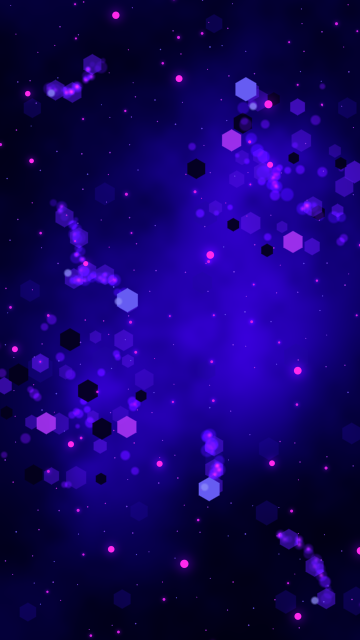
A Shadertoy shader for this background:

```glsl
float hash(vec2 p) {
    return fract(sin(dot(p, vec2(127.1, 311.7))) * 43758.5);
}

vec2 hash2(vec2 p) {
    return vec2(hash(p), hash(p + 17.3));
}

float noise(vec2 p) {
    vec2 i = floor(p), f = fract(p);
    f = f * f * (3.0 - 2.0 * f);
    return mix(mix(hash(i), hash(i + vec2(1, 0)), f.x),
               mix(hash(i + vec2(0, 1)), hash(i + 1.0), f.x), f.y);
}

float fbm(vec2 p) {
    float sum = 0.0, amp = 0.5;
    for (int i = 0; i < 4; i++) {
        sum += amp * noise(p);
        p = p * 2.03 + 7.1;
        amp *= 0.5;
    }
    return sum;
}

float glow(vec2 p, float radius) {
    return exp(-dot(p, p) / (radius * radius));
}

float disc(vec2 p, float radius, float soft) {
    return 1.0 - smoothstep(radius - soft, radius + soft, length(p));
}

// Pointy-top hexagon, sized by its apothem
float hexagon(vec2 p, float apothem) {
    p = abs(p);
    float d = max(p.x, p.x * 0.5 + p.y * 0.866) - apothem;
    float aa = 0.8 / iResolution.x;
    return 1.0 - smoothstep(-aa, aa, d);
}

// Jittered dots on a grid: core in x, halo in y, tint in z
vec3 sparks(vec2 p, float cells, float chance, float radius) {
    vec2 id = floor(p * cells);
    vec2 seed = id + cells * 3.7;
    vec2 d = p - (id + 0.2 + 0.6 * hash2(seed)) / cells;
    float on = step(hash(seed + 5.1), chance);
    float r = radius * (0.55 + 0.45 * hash(seed + 9.4));
    return vec3(on * disc(d, r, 0.0018), on * glow(d, r * 2.2), hash(seed + 2.6));
}

void mainImage(out vec4 fragColor, in vec2 fragCoord) {
    vec2 p = fragCoord / iResolution.x;
    vec2 centres[2] = vec2[2](vec2(0.77, 1.30), vec2(0.22, 0.64));

    // Nebula
    float cloud = smoothstep(0.2, 0.75, fbm(p * 3.2 + 4.0));
    float light = 0.38 * glow(p - centres[0], 0.29) + 0.40 * glow(p - centres[1], 0.30)
                + 0.36 * glow(p - vec2(0.68, 0.82), 0.26) + 0.18 * glow(p - vec2(0.45, 1.0), 0.5);
    float blue = 0.07 + 0.15 * cloud + light * (0.6 + 0.65 * cloud);
    vec3 col = vec3(0.3 * blue * blue, 0.0, blue);

    // Faint distant hexagons
    vec2 id = floor(p * 4.5);
    vec2 centre = (id + 0.25 + 0.5 * hash2(id + 3.0)) / 4.5;
    float faint = hexagon(p - centre, 0.022 + 0.013 * hash(id + 8.0));
    col = mix(col, vec3(0.12, 0.03, 0.62), faint * 0.32 * step(0.45, hash(id + 1.7)));

    // Clusters: violet, then dark, then pink hexagons over soft motes
    for (int c = 0; c < 2; c++) {
        for (int i = 0; i < 28; i++) {
            vec2 seed = vec2(float(i), float(c) * 31.0 + 6.0);
            vec2 away = 0.27 * hash(seed) * vec2(cos(float(i) * 2.7), sin(float(i) * 2.7));
            vec2 d = p - centres[c] - away;
            float r = 0.005 + 0.009 * hash(seed + 4.2);
            col += vec3(0.3, 0.03, 0.5) * disc(d, r, 0.004) * 0.6;
        }
        for (int i = 0; i < 24; i++) {
            vec2 seed = vec2(float(i), float(c) * 23.0 + 50.0);
            float angle = float(i) * 2.4 + float(c);
            vec2 away = 0.23 * sqrt(hash(seed)) * vec2(cos(angle), sin(angle));
            float size = hash(seed + 7.7);
            vec3 tint = vec3(0.34, 0.07, 0.90);
            float alpha = 0.3 + 0.4 * hash(seed + 2.2);
            if (i > 13) { tint = vec3(0.01, 0.0, 0.10); alpha = 0.92; }
            if (i > 21) { tint = vec3(0.66, 0.20, 0.95); alpha = 0.9; size = 0.9; }
            col = mix(col, tint, alpha * hexagon(p - centres[c] - away, 0.014 + 0.014 * size));
        }
    }

    // Curved trails of soft motes; alternate trails end in a pale hexagon
    vec4 trails[6] = vec4[6](
        vec4(0.273, 1.620, 0.139, 1.519), vec4(0.984, 1.153, 0.683, 1.530),
        vec4(0.150, 1.215, 0.204, 1.009), vec4(0.204, 1.009, 0.354, 0.944),
        vec4(0.764, 0.296, 0.898, 0.100), vec4(0.556, 0.574, 0.581, 0.419));
    for (int k = 0; k < 6; k++) {
        vec2 start = trails[k].xy, span = trails[k].zw - start;
        vec2 side = vec2(-span.y, span.x);
        for (int i = 0; i < 18; i++) {
            vec2 seed = vec2(float(i) + 3.0, float(k) * 13.0);
            float t = (float(i) + hash(seed)) / 18.0;
            vec2 pos = start + span * t + side * 0.8 * t * (1.0 - t);
            vec2 d = p - pos - 0.03 * (hash2(seed + 6.0) - 0.5);
            float r = 0.006 + 0.012 * hash(seed + 1.3);
            col += vec3(0.17, 0.02, 0.40) * disc(d, r, 0.004) * 0.6;
            col += vec3(0.45, 0.08, 0.5) * glow(d, 0.006) * step(0.65, hash(seed + 8.8));
            if (i % 7 == 3) col = mix(col, vec3(0.32, 0.08, 0.88), 0.55 * hexagon(d, 0.025));
        }
        if (k % 2 == 1) col = mix(col, vec3(0.40, 0.36, 0.95), hexagon(p - trails[k].zw, 0.029));
        vec2 lamp = p - start - 0.9 * span + 0.01;
        col = mix(col, vec3(0.55, 0.55, 0.97), 0.75 * disc(lamp, 0.010, 0.004));
    }

    // Sparks: fine dust, small dots and large magenta lights
    vec3 dust = sparks(p, 15.0, 0.6, 0.0022);
    vec3 dots = sparks(p + 0.37, 9.0, 0.38, 0.0042);
    vec3 lights = sparks(p + 0.61, 4.0, 0.55, 0.0115);
    col += vec3(0.25, 0.0, 0.35) * (dots.y + lights.y) * 0.6;
    col = mix(col, mix(vec3(0.40, 0.35, 0.95), vec3(0.80, 0.15, 0.90), dust.z), dust.x * 0.8);
    col = mix(col, vec3(0.85, 0.12, 0.88), dots.x);
    col = mix(col, vec3(1.0, 0.16, 0.92), lights.x);

    fragColor = vec4(clamp(col, 0.0, 1.0), 1.0);
}
```
